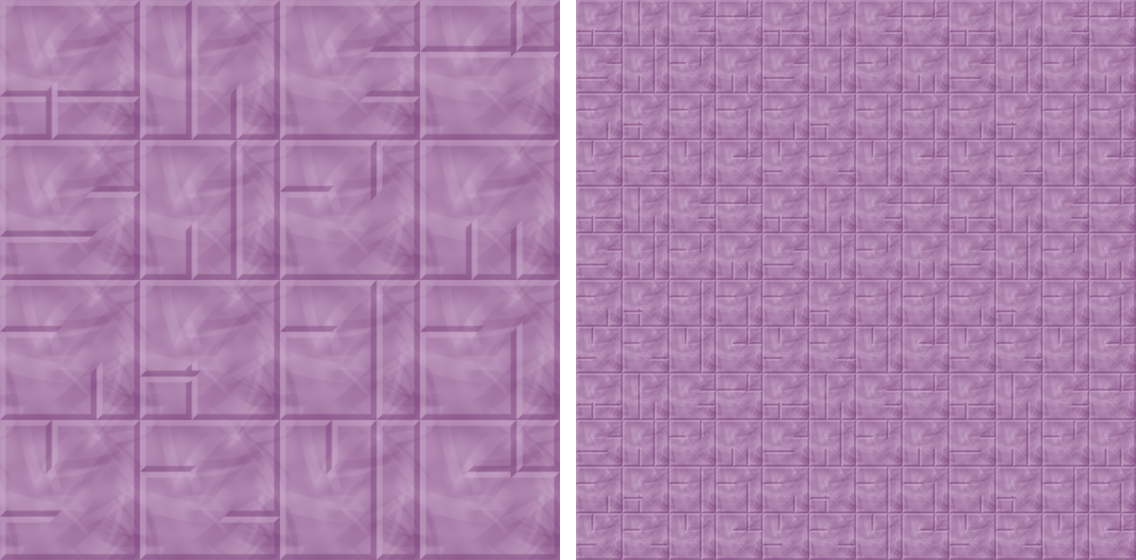
Left: one tile. Right: repeated 3 by 3.
A WebGL 1 fragment shader for this texture:

```glsl
precision highp float;
// Four by four mauve marble tiles with bevelled rims and short carved maze grooves.
uniform vec2 u_resolution;

vec2 hash2(vec2 p) {
  return fract(sin(vec2(dot(p, vec2(127.1, 311.7)), dot(p, vec2(269.5, 183.3)))) * 43758.55);
}

float corner(vec2 cell, vec2 offset, float period) {
  return dot(hash2(mod(cell, period) + 0.13 * period) * 2.0 - 1.0, offset);
}

// Gradient noise that wraps after a whole period
float noise(vec2 p, float period) {
  vec2 i = floor(p), f = p - i, u = f * f * f * (f * (f * 6.0 - 15.0) + 10.0);
  vec2 e = vec2(1.0, 0.0);
  return mix(mix(corner(i, f, period), corner(i + e.xy, f - e.xy, period), u.x),
             mix(corner(i + e.yx, f - e.yx, period), corner(i + e.xx, f - e.xx, period), u.x), u.y);
}

// Soft clouds under scattered, slightly bent brush strokes
float marble(vec2 p) {
  float tone = 0.42 * noise(p * 4.0 + 1.6, 4.0) + 0.20 * noise(p * 8.0, 8.0);
  for (int k = 0; k < 30; k++) {
    float i = float(k);
    vec2 size = hash2(vec2(i, 4.7));
    float angle = 6.2832 * hash2(vec2(i, 9.2)).x;
    vec2 dir = vec2(cos(angle), sin(angle));
    vec2 d = fract(p - hash2(vec2(i, 1.3)) + 0.5) - 0.5;
    float along = dot(d, dir);
    float across = dot(d, vec2(-dir.y, dir.x)) + 1.2 * (size.x - 0.5) * along * along;
    float reach = 0.13 + 0.18 * size.x;
    float broad = 0.010 + 0.065 * size.y * size.y;
    float body = 1.0 - smoothstep(broad - 0.008, broad + 0.012, abs(across));
    body *= 1.0 - smoothstep(0.5 * reach, reach, abs(along + 0.6 * across));
    // Light and dark strokes alternate
    tone += (mod(i, 2.0) < 0.5 ? 0.15 : -0.14) * body;
  }
  return tone;
}

// Lit and shaded flanks; side is positive on the lit one
float relief(float side, float soft) {
  return mix(-0.43, 0.27, smoothstep(-soft, soft, side));
}

void main() {
  vec2 uv = gl_FragCoord.xy / u_resolution * 4.0;
  vec2 tile = mod(floor(uv), 4.0);
  vec2 p = fract(uv);
  float soft = max(0.009, 4.0 / min(u_resolution.x, u_resolution.y));
  float width = 0.042;

  // Rim: light at left and top, dark at right and bottom
  float lit = min(p.x, 1.0 - p.y);
  float dark = min(1.0 - p.x, p.y);
  float edge = min(lit, dark);
  float rim = smoothstep(-soft, soft, edge) * (1.0 - smoothstep(width - soft, width + soft, edge));
  float shade = rim * relief(dark - lit, soft);
  float carved = rim;

  // Two grooves per tile, each growing from a rim along a third
  float flip = step(0.5, hash2(tile + 2.4).x);
  for (int k = 0; k < 2; k++) {
    float i = float(k);
    vec2 pick = hash2(tile + 17.0 * i + 3.0);
    vec2 size = hash2(tile + 31.0 * i + 8.0);
    bool upright = pick.x < 0.5;
    float place = mix(0.63, 0.31, abs(i - flip));
    if (upright) place = 1.0 - place;
    float along = upright ? p.y : p.x;
    float across = (upright ? p.x : p.y) - place;
    float len = 0.33 + 0.09 * size.y;
    if (k == 0 && size.x > 0.5) len = size.x > 0.78 ? 1.0 : 0.66;
    float start = pick.y < 0.5 ? 0.0 : 1.0 - len;
    // Slanted ends follow the mitre of the rim
    float s = along - across - start;
    float cut = smoothstep(-soft, soft, s) * smoothstep(-soft, soft, len - s);
    float mask = cut * (1.0 - smoothstep(width - soft, width + soft, abs(across)));
    shade = mix(shade, relief(upright ? across : -across, soft), mask);
    carved = max(carved, mask);
  }

  float tone = 0.56 + marble(p) * (1.0 - 0.4 * carved) + shade;
  vec3 plum = vec3(0.56, 0.36, 0.56);
  vec3 lilac = vec3(0.76, 0.62, 0.76);
  gl_FragColor = vec4(mix(plum, lilac, clamp(tone, -0.1, 1.1)), 1.0);
}
```
